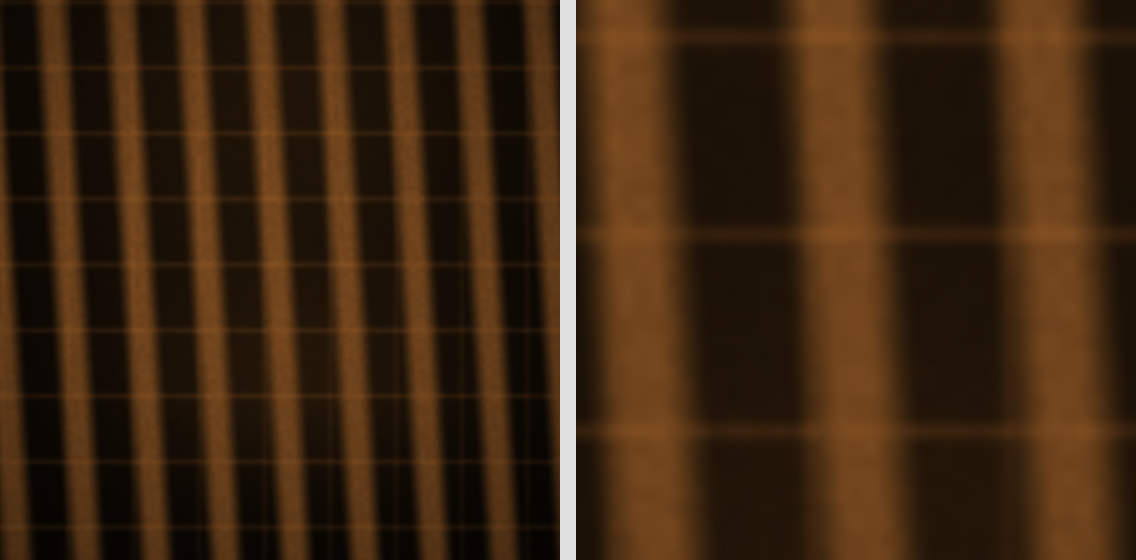
Left: the whole. Right: its middle third, enlarged.
A WebGL 2 fragment shader for this pattern:

```glsl
#version 300 es
precision highp float;
// Soft, slightly leaning amber bars over a faint square grid on a dim glowing ground.

uniform vec2 u_resolution;
out vec4 fragColor;

// Bars
const float BAR_PERIOD = 0.1242;
const float BAR_ORIGIN = 0.1549;     // centre of one bar at the lower edge
const float BAR_LEAN = -0.0638;      // sideways drift from bottom to top
const float BAR_HALF_WIDTH = 0.0235;
const float BAR_SOFTNESS = 0.0165;

// Grid
const float GRID_PERIOD = 0.1172;
const vec2 GRID_ORIGIN = vec2(0.0039, 0.9961);
const float LINE_RADIUS = 0.0058;
const float ROW_STRENGTH = 0.20;
const float COLUMN_STRENGTH = 0.11;

// Colours and light
const vec3 BAR_COLOR = vec3(0.455, 0.275, 0.115);
const vec3 GROUND_COLOR = vec3(0.130, 0.080, 0.031);
const vec3 LINE_COLOR = vec3(0.46, 0.26, 0.10);
const vec2 UPPER_GLOW = vec2(0.50, 0.78);
const vec2 LOWER_GLOW = vec2(0.52, 0.31);
const float GRAIN_CELLS = 110.0;
const float GRAIN_AMOUNT = 0.09;

float hash(vec2 p) {
    vec3 q = fract(vec3(p.xyx) * 0.1031);
    q += dot(q, q.yzx + 33.33);
    return fract((q.x + q.y) * q.z);
}

float valueNoise(vec2 p) {
    vec2 cell = floor(p);
    vec2 f = fract(p);
    f = f * f * (3.0 - 2.0 * f);
    float low = mix(hash(cell), hash(cell + vec2(1.0, 0.0)), f.x);
    float high = mix(hash(cell + vec2(0.0, 1.0)), hash(cell + 1.0), f.x);
    return mix(low, high, f.y);
}

// Distance to the nearest of a row of evenly spaced positions
float repeatDistance(float x, float period) {
    return abs(fract(x / period + 0.5) - 0.5) * period;
}

float softLine(float d) {
    return exp(-d * d / (LINE_RADIUS * LINE_RADIUS));
}

float glow(vec2 uv, vec2 center, vec2 radius) {
    vec2 d = (uv - center) / radius;
    return exp(-dot(d, d));
}

void main() {
    vec2 uv = gl_FragCoord.xy / u_resolution;

    // Leaning bars with blurred edges
    float barX = uv.x - BAR_ORIGIN - BAR_LEAN * uv.y;
    float barDistance = repeatDistance(barX, BAR_PERIOD);
    float bar = 1.0 - smoothstep(BAR_HALF_WIDTH - BAR_SOFTNESS,
                                 BAR_HALF_WIDTH + BAR_SOFTNESS, barDistance);

    // Fixed grid, rows stronger than columns
    vec2 gridUv = uv - GRID_ORIGIN;
    float row = softLine(repeatDistance(gridUv.y, GRID_PERIOD));
    float column = softLine(repeatDistance(gridUv.x, GRID_PERIOD));
    float lines = ROW_STRENGTH * row + COLUMN_STRENGTH * column;

    // Two pools of light and darkened borders
    float groundLight = 0.16 + 0.78 * glow(uv, UPPER_GLOW, vec2(0.45, 0.44))
                      + 0.62 * glow(uv, LOWER_GLOW, vec2(0.32, 0.19));
    vec2 fromCenter = uv - vec2(0.48, 0.56);
    float vignette = 1.0 - 0.72 * dot(fromCenter, fromCenter);

    // Compose, then mottle
    vec3 color = mix(GROUND_COLOR * groundLight, BAR_COLOR * vignette, bar);
    color += LINE_COLOR * lines * vignette * mix(1.0, 0.5, bar);
    float grain = valueNoise(uv * GRAIN_CELLS) - 0.5;
    color *= 1.0 + GRAIN_AMOUNT * grain;

    fragColor = vec4(clamp(color, 0.0, 1.0), 1.0);
}
```
